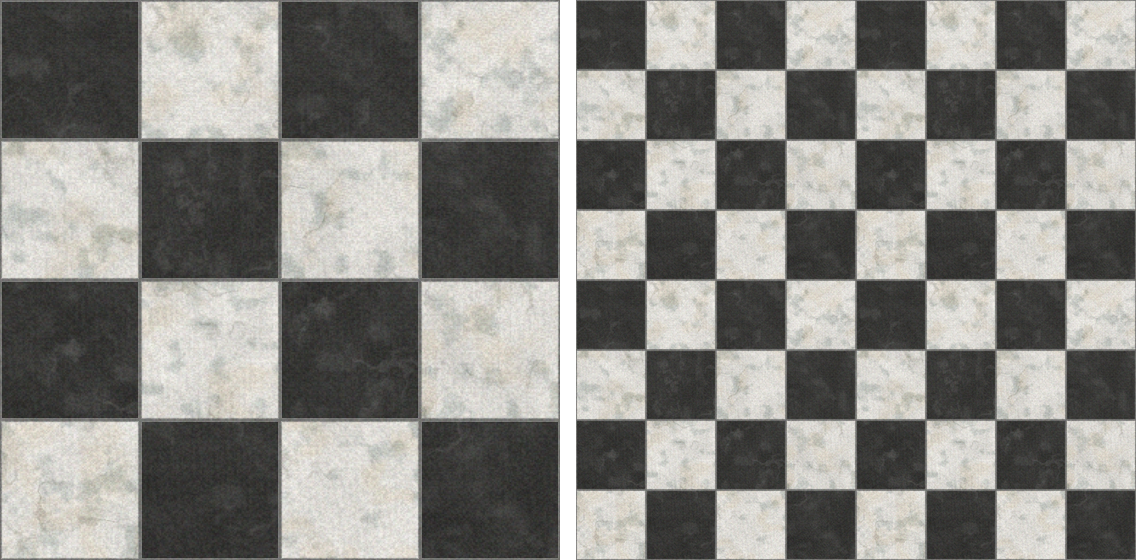
Left, the tile; right, the same tile 2 across and 2 down.
A WebGL 1 fragment shader for this texture:

```glsl
precision highp float;
// Checkerboard floor of 4 by 4 pale and charcoal stone tiles with thin grey grout.
uniform vec2 u_resolution;

float hash(vec2 p) {
  return fract(sin(dot(p, vec2(127.1, 311.7))) * 43758.5453);
}

// Value noise on the unit canvas, wrapping after a whole number of cells
float noise(vec2 uv, float cells) {
  vec2 p = uv * cells;
  vec2 i = floor(p);
  vec2 f = fract(p);
  f = f * f * (3.0 - 2.0 * f);
  vec2 a = mod(i, cells);
  vec2 b = mod(i + 1.0, cells);
  return mix(mix(hash(a), hash(vec2(b.x, a.y)), f.x),
             mix(hash(vec2(a.x, b.y)), hash(b), f.x), f.y);
}

float fbm(vec2 uv, float cells) {
  float sum = 0.0;
  float amplitude = 0.52;
  for (int i = 0; i < 5; i++) {
    sum += amplitude * noise(uv, cells);
    uv += vec2(0.137, 0.291);
    cells *= 2.0;
    amplitude *= 0.5;
  }
  return sum;
}

// Thin broken ridges along the middle level of the noise
float veins(vec2 uv, float cells) {
  float ridge = 1.0 - abs(2.0 * fbm(uv, cells) - 1.0);
  return smoothstep(0.91, 1.0, ridge) * smoothstep(0.46, 0.68, fbm(uv + 0.43, 14.0));
}

vec3 paleStone(vec2 uv) {
  vec3 color = vec3(0.865, 0.857, 0.836);
  color += 0.10 * (fbm(uv, 18.0) - 0.5);
  float stain = smoothstep(0.53, 0.76, fbm(uv + 0.17, 26.0));
  color -= stain * vec3(0.115, 0.095, 0.095);
  float warmth = smoothstep(0.50, 0.75, fbm(uv + 0.71, 20.0));
  color -= warmth * vec3(0.015, 0.03, 0.055);
  return color - veins(uv, 12.0) * vec3(0.085, 0.085, 0.09);
}

vec3 darkStone(vec2 uv) {
  vec3 color = vec3(0.213, 0.212, 0.204);
  color += 0.07 * (fbm(uv, 16.0) - 0.5);
  color += 0.045 * smoothstep(0.54, 0.78, fbm(uv + 0.37, 22.0));
  return color + 0.055 * veins(uv, 10.0);
}

void main() {
  vec2 uv = gl_FragCoord.xy / u_resolution;
  vec2 cell = uv * 4.0;
  vec2 id = mod(floor(cell), 4.0);
  vec2 edge = 0.5 - abs(fract(cell) - 0.5);
  float edgeDist = min(edge.x, edge.y);
  float pixel = 4.0 / min(u_resolution.x, u_resolution.y);

  // Each tile samples its own piece of stone
  vec2 stoneUv = uv + vec2(hash(id + 3.1), hash(id + 17.7));
  bool isPale = mod(id.x + id.y, 2.0) < 0.5;
  vec3 color = isPale ? paleStone(stoneUv) : darkStone(stoneUv);
  color += (isPale ? 0.016 : 0.01) * (hash(id + 41.3) - 0.5);

  // Slightly dulled rim, then grout with a shadowed centre
  color *= 1.0 - 0.06 * (1.0 - smoothstep(0.012, 0.026, edgeDist));
  vec3 grout = mix(vec3(0.42, 0.42, 0.41), vec3(0.54, 0.54, 0.53),
                   smoothstep(0.0, 0.010, edgeDist));
  grout += 0.08 * (fbm(uv, 48.0) - 0.5);
  color = mix(grout, color, smoothstep(-0.6, 0.6, (edgeDist - 0.0125) / pixel));

  // Fine grain with a little colour speckle
  float grain = 0.6 * noise(uv, 384.0) + 0.4 * noise(uv + 0.31, 230.0) - 0.5;
  vec3 speckle = vec3(noise(uv + 0.11, 300.0), noise(uv + 0.53, 300.0),
                      noise(uv + 0.79, 300.0)) - 0.5;
  color += (isPale ? 0.16 : 0.10) * grain + 0.035 * speckle;

  gl_FragColor = vec4(clamp(color, 0.0, 1.0), 1.0);
}
```
